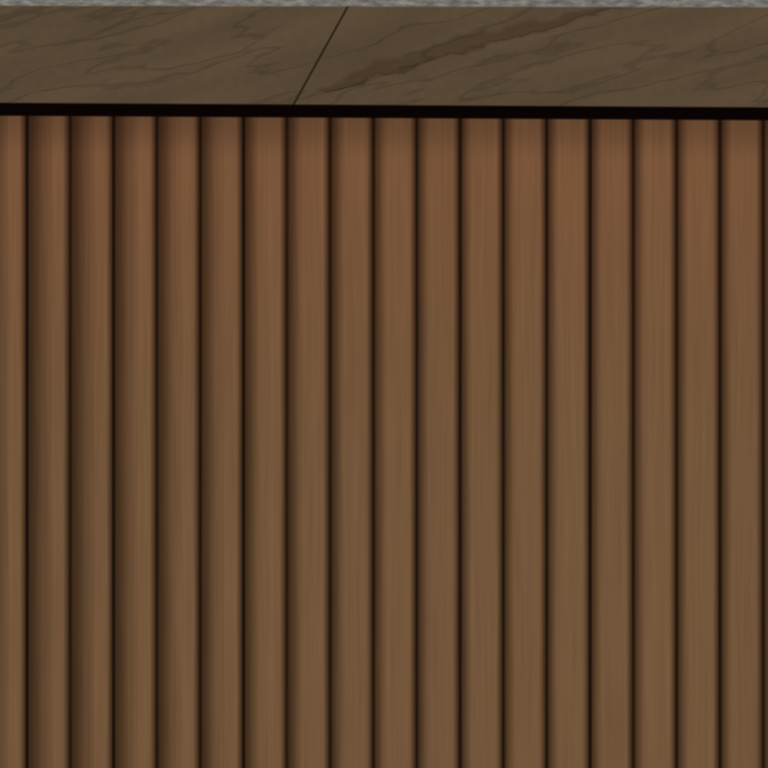
This texture is drawn by a Shadertoy shader. Its source:

```glsl
// Fluted wooden panel under a veined stone ledge, split by a black shadow gap.
// Flutes repeat with fract() and are shaded by a cross profile whose shadow
// narrows to the right; gradient noise supplies wood grain and stone clouds.

#define FLUTE_PITCH 0.0564
#define FIRST_GROOVE 0.0355
#define LEDGE_TOP 0.9925
#define LEDGE_BOTTOM 0.866
#define GAP_HEIGHT 0.0165
#define TILT 0.006
#define GRAIN 0.055
#define WOOD vec3(0.462, 0.338, 0.234)
#define GROOVE vec3(0.185, 0.115, 0.066)
#define STONE vec3(0.345, 0.282, 0.212)
#define GAP vec3(0.035, 0.016, 0.010)
#define BACKDROP vec3(0.46, 0.45, 0.43)

float hash(float n) {
    return fract(sin(n * 91.37) * 4375.85);
}

vec2 gradient(vec2 cell) {
    float angle = 6.2832 * fract(sin(dot(cell, vec2(127.1, 311.7))) * 4375.85);
    return vec2(cos(angle), sin(angle));
}

float gradientNoise(vec2 p) {
    vec2 i = floor(p), f = p - i;
    vec2 u = f * f * f * (f * (f * 6.0 - 15.0) + 10.0);
    vec2 e = vec2(1.0, 0.0);
    float a = dot(gradient(i), f);
    float b = dot(gradient(i + e.xy), f - e.xy);
    float c = dot(gradient(i + e.yx), f - e.yx);
    float d = dot(gradient(i + e.xx), f - e.xx);
    return mix(mix(a, b, u.x), mix(c, d, u.x), u.y);
}

float fbm(vec2 p) {
    float sum = 0.0, amp = 0.6;
    for (int i = 0; i < 4; i++) {
        sum += amp * gradientNoise(p);
        p = p * 2.03 + 17.3;
        amp *= 0.5;
    }
    return sum;
}

vec3 flutedWood(vec2 uv, float px) {
    float s = (uv.x - FIRST_GROOVE) / FLUTE_PITCH;
    float id = floor(s), f = s - id;
    float vary = hash(id + 20.0);

    // Rounded profile: long shadow on the left flank, short on the right
    float reach = mix(0.62, 0.30, smoothstep(0.0, 0.65, uv.x));
    float rise = mix(0.18, 1.0, smoothstep(-0.05, reach, f));
    float fall = smoothstep(1.02, 0.80, f);
    vec3 col = mix(GROOVE, WOOD, rise * fall);

    // Faint facet edges on the flutes nearest the left
    float facet = smoothstep(0.36, 0.40, f) - smoothstep(0.54, 0.58, f);
    col *= 1.0 - 0.05 * facet * smoothstep(0.6, 0.1, uv.x);

    // Dark line in the groove, its depth differing between flutes
    float seam = min(f, 1.0 - f) * FLUTE_PITCH;
    float lineDepth = 0.25 + 0.25 * hash(floor(s + 0.5) + 3.0);
    col *= 1.0 - lineDepth * (1.0 - smoothstep(0.0004, 0.0022 + px, seam));

    // Long vertical grain and tone drift
    float grain = gradientNoise(vec2(uv.x * 230.0, uv.y * 7.0 + id * 3.7))
                + 0.6 * gradientNoise(vec2(uv.x * 90.0, uv.y * 3.0 - id));
    col *= 1.0 + GRAIN * grain + 0.03 * (vary - 0.5);
    col *= mix(vec3(0.98, 1.0, 0.99), vec3(1.03, 0.98, 0.96), smoothstep(0.35, 0.85, uv.y));

    // Soft shade beneath the ledge
    float below = LEDGE_BOTTOM - GAP_HEIGHT - TILT * uv.x - uv.y;
    return col * mix(0.84, 1.0, smoothstep(0.0, 0.06, below));
}

vec3 veinedStone(vec2 uv, float px) {
    // Diagonal clouding
    vec2 q = vec2(uv.x * 5.0 - uv.y * 3.0, uv.y * 24.0 - uv.x * 6.0);
    float cloud = fbm(q);
    vec3 col = STONE * (1.0 + 0.16 * cloud + 0.05 * fbm(uv * 90.0));
    float fine = abs(fbm(q * 0.8 + 8.0));
    col *= 1.0 - 0.10 * (1.0 - smoothstep(0.0, 0.05, fine));

    // Broad dark vein climbing to the right
    float t = clamp((uv.x - 0.40) / 0.40, 0.0, 1.0);
    float path = mix(0.868, 0.988, pow(t, 0.75)) + 0.018 * fbm(uv * vec2(18.0, 30.0));
    float width = 0.005 + 0.011 * sin(3.1416 * t);
    float d = uv.y - path;
    float span = smoothstep(0.39, 0.44, uv.x) * smoothstep(0.84, 0.78, uv.x);
    float vein = 1.0 - smoothstep(0.2 * width, width, abs(d));
    float rim = 1.0 - smoothstep(0.0, 0.003, abs(d + 0.5 * width));
    col *= 1.0 - span * (0.17 * vein + 0.12 * rim) * vec3(0.85, 1.0, 1.15);

    // Slanted joint between two slabs
    float joint = abs(uv.x - 0.384 - (uv.y - 0.867) * 0.553) * 0.875;
    return mix(col, STONE * 0.45, 0.8 * (1.0 - smoothstep(0.0004, 0.0014 + px, joint)));
}

void mainImage(out vec4 fragColor, in vec2 fragCoord) {
    vec2 uv = fragCoord / iResolution.xy;
    float px = 1.0 / iResolution.y;
    float soft = px + 0.0008;
    float y = uv.y + TILT * uv.x;

    // Stack the layers from the panel upwards
    vec3 col = flutedWood(uv, px);
    float gapBottom = LEDGE_BOTTOM - GAP_HEIGHT;
    col = mix(col, GAP, smoothstep(gapBottom - soft, gapBottom + soft, y));
    col = mix(col, veinedStone(uv, px), smoothstep(LEDGE_BOTTOM - soft, LEDGE_BOTTOM + soft, y));
    vec3 backdrop = BACKDROP * (1.0 + 0.5 * fbm(uv * vec2(60.0, 150.0)));
    float top = uv.y + 0.002 * uv.x;
    col = mix(col, backdrop, smoothstep(LEDGE_TOP - soft, LEDGE_TOP + soft, top));

    fragColor = vec4(col, 1.0);
}
```
